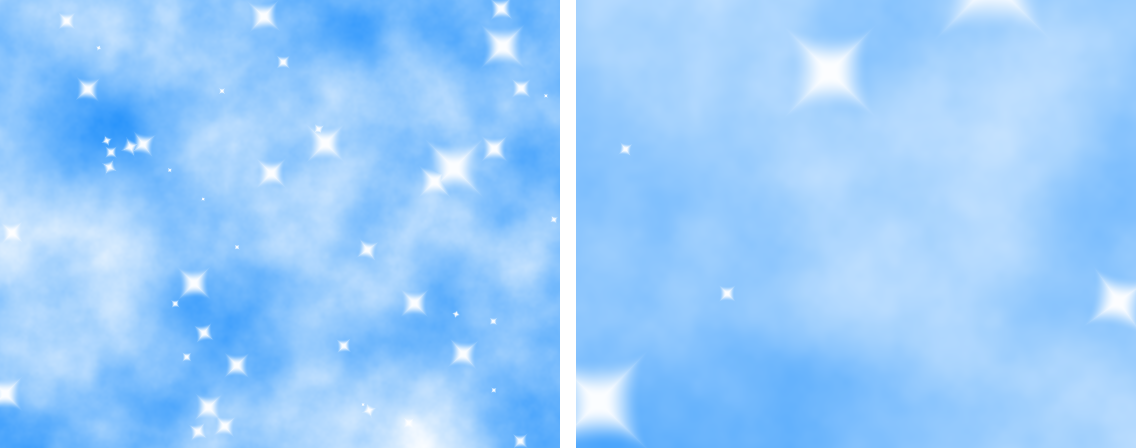
Left, the full canvas; right, a detail of the centre.
Write a WebGL 1 fragment shader that draws this texture.

```glsl
precision highp float;
// Soft blue cloudy sky sprinkled with glowing white four-pointed stars.

uniform vec2 u_resolution;

#define DEEP_BLUE vec3(0.16, 0.58, 0.985)
#define GLOW_WHITE vec3(1.0, 1.0, 1.0)
#define CLOUD_SCALE 4.2
#define CLOUD_CONTRAST 1.32
#define CLOUD_LEVEL 0.46
#define OCTAVES 6
#define STAR_COUNT 46
#define STAR_MIN 0.007
#define STAR_SPREAD 0.055
#define STAR_GIANT 0.036
#define STAR_PINCH 0.76
#define SEED 17.0

float hash(vec2 p) {
  vec3 q = fract(p.xyx * 0.1031);
  q += dot(q, q.yzx + 33.33);
  return fract((q.x + q.y) * q.z);
}

mat2 rotation(float angle) {
  float c = cos(angle), s = sin(angle);
  return mat2(c, s, -s, c);
}

// Smoothly interpolated lattice noise
float valueNoise(vec2 p) {
  vec2 cell = floor(p);
  vec2 f = fract(p);
  f = f * f * (3.0 - 2.0 * f);
  float low = mix(hash(cell), hash(cell + vec2(1.0, 0.0)), f.x);
  float high = mix(hash(cell + vec2(0.0, 1.0)), hash(cell + 1.0), f.x);
  return mix(low, high, f.y);
}

// Layered noise, each octave turned to hide the lattice
float clouds(vec2 p) {
  float sum = 0.0, total = 0.0, weight = 0.5;
  mat2 turn = rotation(0.6);
  for (int i = 0; i < OCTAVES; i++) {
    sum += weight * valueNoise(p);
    total += weight;
    weight *= 0.5;
    p = turn * p * 2.03 + 19.7;
  }
  return sum / total;
}

// Concave four-pointed glow: 1 at the core, fading to 0 at the tips
float starGlow(vec2 p, float radius, float angle) {
  vec2 q = pow(abs(rotation(angle) * p) / radius + 1e-5, vec2(STAR_PINCH));
  float reach = pow(q.x + q.y, 1.0 / STAR_PINCH);
  return smoothstep(0.0, 1.0, 1.15 * (1.0 - reach));
}

void main() {
  vec2 p = gl_FragCoord.xy / u_resolution.y;
  vec2 extent = vec2(u_resolution.x / u_resolution.y, 1.0);

  float cover = clouds(p * CLOUD_SCALE + SEED);
  float brightness = CLOUD_LEVEL + (cover - 0.5) * CLOUD_CONTRAST;
  vec3 color = mix(DEEP_BLUE, GLOW_WHITE, clamp(brightness, 0.0, 1.0));

  // Many small stars, a few large ones and a single giant
  float glow = 0.0;
  for (int i = 0; i < STAR_COUNT; i++) {
    float id = float(i);
    float rank = id / float(STAR_COUNT - 1);
    float radius = STAR_MIN + STAR_SPREAD * pow(rank, 1.4)
                 + STAR_GIANT * pow(rank, 40.0);
    vec2 center = extent * vec2(hash(vec2(id, SEED)), hash(vec2(id, SEED + 31.0)));
    // Tips mostly point along the diagonals, small stars tilt more
    float tilt = 2.0 * hash(vec2(id, SEED + 67.0)) - 1.0;
    float angle = 0.785 + 0.8 * tilt * tilt * tilt * (1.0 - rank);
    glow = max(glow, starGlow(p - center, radius, angle));
  }

  gl_FragColor = vec4(mix(color, GLOW_WHITE, 0.97 * glow), 1.0);
}
```
